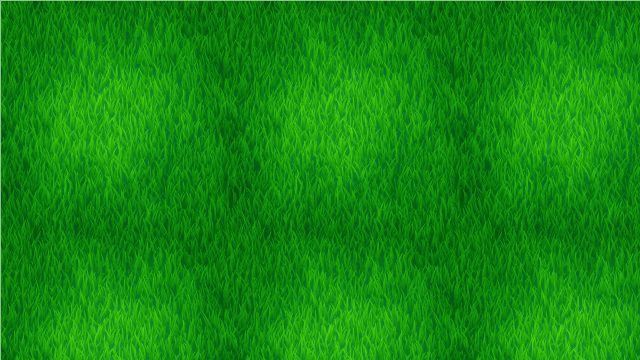
Write a Shadertoy shader that draws this texture.

```glsl
#define TILE 0.641          // tile side, in canvas heights
#define CELLS 44.0          // blade cells along a tile side
#define BLADE_HALF_WIDTH 0.2
#define BLADE_MIN_LENGTH 1.7
#define BLADE_MAX_LENGTH 3.4
#define GLOW_STRENGTH 0.55
#define GLOW_RADIUS 0.72
#define PATCH_STRENGTH 0.22
#define BORDER_WIDTH 0.0024
#define BORDER_COLOR vec3(0.62, 0.82, 0.62)

vec4 hash4(vec2 p) {
    vec4 q = fract(p.xyxy * vec4(0.1031, 0.1030, 0.0973, 0.1099));
    q += dot(q, q.wzxy + 33.33);
    return fract((q.xxyz + q.yzzw) * q.zywx);
}

// Value noise that wraps after the given number of lattice steps
float tiledNoise(vec2 p, float period) {
    vec2 i = floor(p), f = fract(p);
    f = f * f * (3.0 - 2.0 * f);
    float a = hash4(mod(i, period) + 211.0).x;
    float b = hash4(mod(i + vec2(1, 0), period) + 211.0).x;
    float c = hash4(mod(i + vec2(0, 1), period) + 211.0).x;
    float d = hash4(mod(i + 1.0, period) + 211.0).x;
    return mix(mix(a, b, f.x), mix(c, d, f.x), f.y);
}

// Coverage in x, position along the blade in y; p is relative to the root
vec2 blade(vec2 p, float len, float lean, float bend, float pixel) {
    float t = clamp(p.y / len, 0.0, 1.0);
    float slope = (lean + 2.0 * bend * t) / len;
    float dist = abs(p.x - lean * t - bend * t * t) / sqrt(1.0 + slope * slope);
    float side = clamp((BLADE_HALF_WIDTH * (1.0 - t * t) - dist) / pixel + 0.5, 0.0, 1.0);
    float ends = clamp(p.y / pixel, 0.0, 1.0) * clamp((len - p.y) / pixel, 0.0, 1.0);
    return vec2(side * ends, t);
}

vec3 grassColor(float shade) {
    float s = clamp(shade, -0.3, 1.25);
    return vec3(0.01 + 0.18 * pow(max(s, 0.0), 2.5), 0.29 + 0.42 * s, 0.04);
}

void mainImage(out vec4 fragColor, in vec2 fragCoord) {
    vec2 uv = fragCoord / iResolution.y;
    vec2 tilePos = (uv - vec2(0.0, 1.0)) / TILE;
    vec2 grid = tilePos * CELLS;
    float pixel = CELLS / (TILE * iResolution.y);

    // Light pooled in the middle of each tile, broken up by soft patches
    float glow = 1.0 - smoothstep(0.0, GLOW_RADIUS, length(fract(tilePos) - 0.5));
    float patches = tiledNoise(tilePos * 11.0, 11.0) - 0.5;
    float light = GLOW_STRENGTH * (glow - 0.43) + PATCH_STRENGTH * patches;

    // Blades painted from the far rows to the near ones
    float shade = 0.3, ground = 1.0;
    for (int row = 0; row >= -4; row--) {
        for (int col = -2; col <= 2; col++) {
            vec2 cell = floor(grid) + vec2(col, row);
            for (int k = 0; k < 2; k++) {
                vec2 id = mod(cell, CELLS) + float(k) * 71.0;
                vec4 h = hash4(id + 3.0);
                vec4 g = hash4(id + 157.0);
                float len = mix(BLADE_MIN_LENGTH, BLADE_MAX_LENGTH, h.z);
                float lean = 1.2 * (h.w - 0.5);
                float bend = 2.2 * (g.x - 0.5);
                vec2 b = blade(grid - cell - h.xy, len, lean, bend, pixel);
                float tone = 0.38 + 0.55 * b.y + 0.36 * (g.y - 0.5);
                shade = mix(shade, tone, b.x);
                ground *= 1.0 - b.x;
            }
        }
    }

    // Bluish soil shows between the blades where the light is strong
    vec3 color = grassColor(shade + light);
    color.b += 0.16 * ground * glow;

    // Pale line on the left and top edges
    float edge = min(uv.x, 1.0 - uv.y);
    float line = clamp((BORDER_WIDTH - edge) * iResolution.y + 0.5, 0.0, 1.0);
    fragColor = vec4(mix(color, BORDER_COLOR, line), 1.0);
}
```
